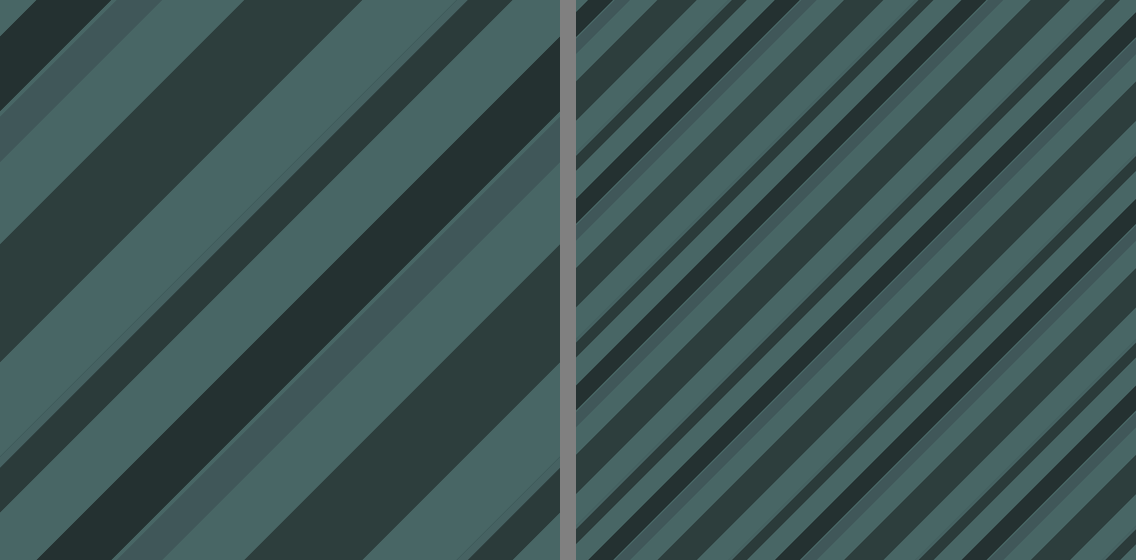
Left, the tile; right, the same tile 3 across and 3 down.
Give the GLSL for this pattern, as a three.js fragment shader.

```glsl
// Diagonal stripes of uneven width in muted teal, rising to the right.
varying vec2 vUv;

const float SOFTNESS = 0.0013; // half width of a smoothed edge

const vec3 TEAL = vec3(0.283, 0.400, 0.396);
const vec3 FAINT_TEAL = vec3(0.273, 0.386, 0.386);
const vec3 SLATE = vec3(0.250, 0.342, 0.350);
const vec3 DEEP_TEAL = vec3(0.176, 0.243, 0.241);
const vec3 DARK_TEAL = vec3(0.169, 0.231, 0.229);
const vec3 NEAR_BLACK = vec3(0.141, 0.194, 0.192);
const vec3 HAIRLINE = vec3(0.235, 0.340, 0.340);

// Coverage of a stripe from start to end, wrapping at whole numbers.
float stripe(float position, float start, float end) {
  float offset = position - 0.5 * (start + end);
  float distanceToCentre = abs(fract(offset + 0.5) - 0.5);
  float edge = distanceToCentre - 0.5 * (end - start);
  return 1.0 - smoothstep(-SOFTNESS, SOFTNESS, edge);
}

vec3 paint(vec3 base, vec3 colour, float position, float start, float end) {
  return mix(base, colour, stripe(position, start, end));
}

void main() {
  // One full set of stripes across and down.
  float across = vUv.x - vUv.y;
  vec3 colour = TEAL;

  // Darkest stripe and its slate companion, split by a sliver of teal.
  colour = paint(colour, NEAR_BLACK, across, 0.0651, 0.1989);
  colour = paint(colour, SLATE, across, 0.2083, 0.2897);

  // Widest stripe.
  colour = paint(colour, DEEP_TEAL, across, 0.4362, 0.6471);

  // Narrow stripe with a faint margin and hairline.
  colour = paint(colour, FAINT_TEAL, across, 0.8155, 0.8353);
  colour = paint(colour, HAIRLINE, across, 0.8148, 0.8164);
  colour = paint(colour, DARK_TEAL, across, 0.8353, 0.9154);

  gl_FragColor = vec4(colour, 1.0);
}
```
